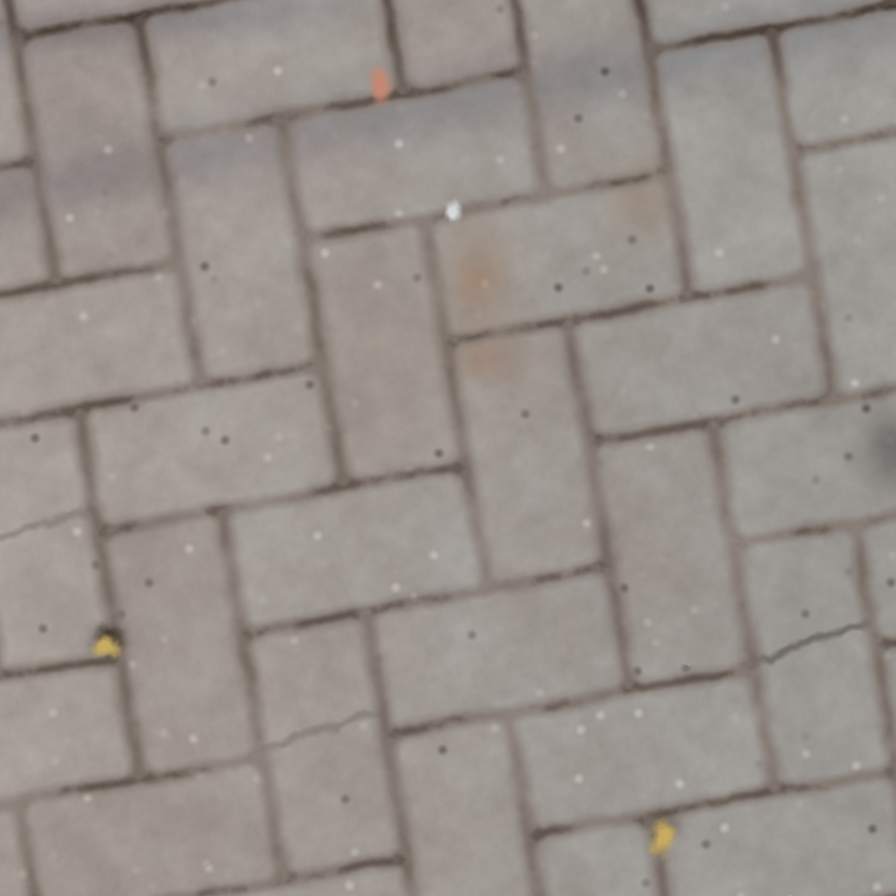
Give the GLSL for this texture, as a Shadertoy shader.

```glsl
float hash(vec2 p) {
    return fract(sin(dot(p, vec2(127.1, 311.7))) * 43758.5);
}

// Distance to the nearest scattered point, and that point's random value
vec2 cellular(vec2 p) {
    vec2 base = floor(p), nearest = vec2(9.0, 0.0);
    for (int y = -1; y <= 1; y++)
    for (int x = -1; x <= 1; x++) {
        vec2 c = base + vec2(x, y);
        float d = length(c + vec2(hash(c), hash(c + 41.3)) - p);
        if (d < nearest.x) nearest = vec2(d, hash(c + 7.7));
    }
    return nearest;
}

// Layered sines, turned and warped at every octave, about -1 to 1
float ripple(vec2 p) {
    float sum = 0.0, amp = 0.5;
    for (int i = 0; i < 5; i++) {
        sum += amp * sin(p.x + 1.3 * sin(p.y)) * cos(p.y * 0.9 + 0.7 * sin(p.x));
        p = mat2(1.5, 1.1, -1.1, 1.5) * p + 2.7;
        amp *= 0.65;
    }
    return sum;
}

float blot(vec2 p, vec2 center, vec2 radius) {
    p = (p - center) / radius;
    return exp(-dot(p, p));
}

void mainImage(out vec4 fragColor, in vec2 fragCoord) {
    vec2 p = fragCoord / iResolution.xy;
    p.y = 1.0 - p.y;

    // Skewed grid whose unit is one brick width
    vec2 q = inverse(mat2(0.1367, -0.0247, 0.0234, 0.138)) * (p - vec2(0.247, 0.569));
    q += 0.022 * vec2(ripple(q * 4.0), ripple(q * 4.0 + 20.0));

    // Herringbone: two cells of each diagonal four lie flat, two stand upright
    vec2 id = floor(q);
    float k = mod(id.x - id.y, 4.0);
    bool flatBrick = k < 1.5;
    if (k == 1.0) id.x -= 1.0;
    if (k == 2.0) id.y -= 1.0;
    vec2 size = flatBrick ? vec2(2.0, 1.0) : vec2(1.0, 2.0);
    vec2 local = q - id;
    vec2 edge = min(local, size - local) * vec2(1.0, 1.25);
    float inset = 0.16 - length(max(0.16 - edge, 0.0));

    // Brick tone: warm on the left, greyer on the right
    float tone = hash(id + 3.1);
    float mottle = ripple(p * 24.0);
    float coolness = smoothstep(0.1, 1.0, p.x * 0.75 + 0.3 * tone + 0.15 * mottle);
    vec3 color = mix(vec3(0.638, 0.597, 0.573), vec3(0.606, 0.596, 0.578), coolness);
    color += 0.03 * (tone - 0.5) + 0.03 * mottle + 0.018 * ripple(p * 60.0 + 3.0);

    // Soft grain, with rare faint pits and chips
    color += 0.013 * ripple(p * 110.0);
    vec2 speck = cellular(p * 30.0);
    float dotMask = 1.0 - smoothstep(0.0, 0.25, speck.x);
    color += dotMask * (0.13 * smoothstep(0.85, 1.0, speck.y) - 0.22 * smoothstep(0.07, 0.0, speck.y));

    // Bluish shade bands across the upper part
    float shade = exp(-pow((p.y - 0.215 + 0.2 * p.x) / 0.036, 2.0)) * (0.75 + 0.3 * mottle);
    shade += exp(-pow((p.y - 0.04 + 0.09 * p.x) / 0.025, 2.0)) * (1.0 - smoothstep(0.2, 0.5, p.x));
    color -= shade * vec3(0.095, 0.085, 0.06);

    // Rust stains and a dark smudge
    float rust = blot(p, vec2(0.535, 0.315), vec2(0.035, 0.06))
               + blot(p, vec2(0.55, 0.4), vec2(0.04, 0.025))
               + 0.8 * blot(p, vec2(0.717, 0.227), vec2(0.035, 0.04))
               + 0.2 * blot(p, vec2(0.42, 0.42), vec2(0.09, 0.13));
    color = mix(color, vec3(0.59, 0.47, 0.38), 0.55 * min(rust, 1.0) * (0.8 + 0.4 * mottle));
    color *= 1.0 - 0.28 * blot(p, vec2(1.0, 0.5), vec2(0.035, 0.04));

    // Cracks across a few upright bricks
    if (!flatBrick && (id.y == 1.0 || id.x == -2.0)) {
        float line = local.y - 0.93 + 0.08 * local.x + 0.08 * ripple(q * 3.0);
        float crack = 1.0 - smoothstep(0.0, 0.06, abs(line));
        color = mix(color, vec3(0.4, 0.38, 0.37), crack * (id.x > 2.0 ? 0.8 : 0.4));
    }

    // Sandy joints of uneven width, fading softly into the bricks
    float level = smoothstep(-0.04, 0.04, edge.x - edge.y);
    float wear = ripple(p * 19.0 + 5.0);
    float chips = ripple(p * 48.0 + 11.0);
    float width = 0.135 + 0.03 * wear + 0.025 * chips;
    vec3 sand = vec3(0.515, 0.47, 0.44) + 0.03 * mottle + 0.02 * chips;
    color = mix(color, sand, (0.85 + 0.15 * wear) * (1.0 - smoothstep(0.0, width, inset)));

    // Broken dark crevices, strongest under the flat courses
    float crevice = 1.0 - smoothstep(0.0, 0.075, inset);
    float broken = smoothstep(-0.45, 0.5, wear + 0.6 * chips);
    color -= crevice * broken * (0.06 + 0.08 * level);
    color -= 0.1 * crevice * (1.0 - smoothstep(0.0, 0.14, p.y));

    // Fallen leaf scraps with small shadows, then two bits of grit
    for (int i = 0; i < 2; i++) {
        float n = float(i);
        vec2 d = p - vec2(0.118, 0.724) - n * vec2(0.621, 0.209);
        d += 0.007 * vec2(ripple(p * 60.0), ripple(p * 60.0 + 9.0));
        color = mix(color, vec3(0.2, 0.17, 0.13), (0.9 - 0.5 * n) * blot(d, vec2(0.002, -0.012), vec2(0.018, 0.013)));
        float leaf = 1.0 - smoothstep(0.3, 1.4, length(d / vec2(0.014, 0.012 + 0.008 * n)));
        color = mix(color, vec3(0.78, 0.67, 0.38), leaf);

        vec2 g = p - vec2(0.424, 0.096) - n * vec2(0.082, 0.14);
        g += 0.004 * vec2(ripple(p * 70.0), ripple(p * 70.0 + 9.0));
        vec3 grit = mix(vec3(0.77, 0.53, 0.45), vec3(0.83, 0.85, 0.86), n);
        float bit = 1.0 - smoothstep(0.3, 1.4, length(g / vec2(0.013 - 0.004 * n, 0.02 - 0.009 * n)));
        color = mix(color, grit, bit);
    }

    fragColor = vec4(clamp(color, 0.0, 1.0), 1.0);
}
```
